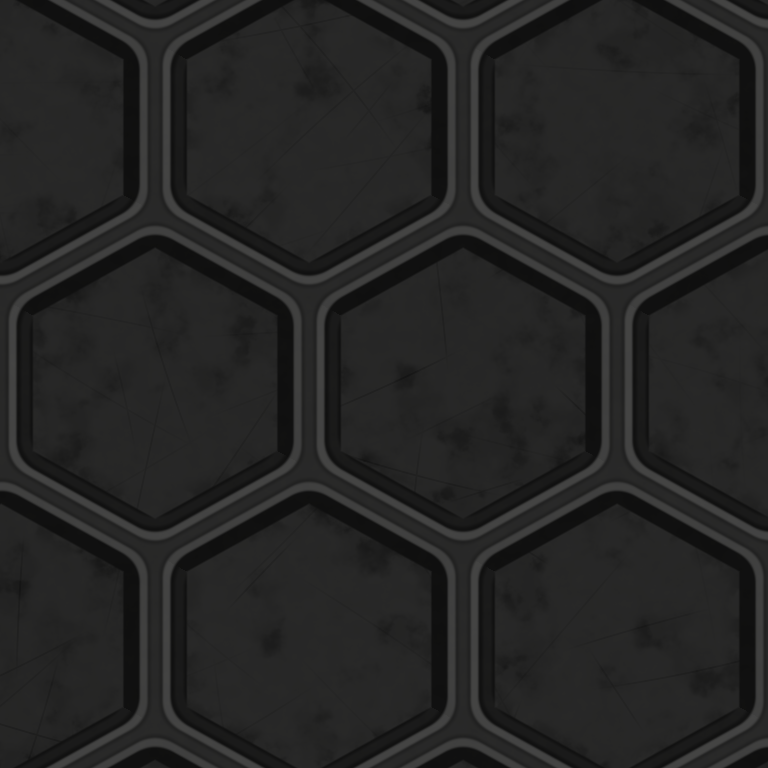
Give the GLSL for this pattern, as a three.js fragment shader.

```glsl
varying vec2 vUv;

const vec2 CELL_SIZE = vec2(0.401, 0.385);
const vec2 CELL_CENTER = vec2(0.603, 0.501);
const vec2 HEX_PERIOD = vec2(1.0, 1.7320508);
const float SOFT = 0.0045;
const float CHANNEL_EDGE = 0.023;
const float RIDGE_EDGE = 0.051;
const float PANEL_EDGE = 0.103;
const int SCRATCHES = 11;

float hash(vec2 p) {
  vec3 q = fract(vec3(p.xyx) * 0.1031);
  q += dot(q, q.yzx + 33.33);
  return fract((q.x + q.y) * q.z);
}

float noise(vec2 p) {
  vec2 i = floor(p);
  vec2 f = fract(p);
  f = f * f * (3.0 - 2.0 * f);
  return mix(mix(hash(i), hash(i + vec2(1.0, 0.0)), f.x),
             mix(hash(i + vec2(0.0, 1.0)), hash(i + 1.0), f.x), f.y);
}

float fbm(vec2 p) {
  float sum = 0.0;
  float gain = 0.5;
  for (int i = 0; i < 5; i++) {
    sum += gain * noise(p);
    p = mat2(1.6, 1.2, -1.2, 1.6) * p + 7.3;
    gain *= 0.5;
  }
  return sum;
}

float step01(float edge, float x) {
  return smoothstep(edge - SOFT, edge + SOFT, x);
}

float smoothMax(float a, float b, float k) {
  float h = max(k - abs(a - b), 0.0) / k;
  return max(a, b) + h * h * k * 0.25;
}

// Offset from the nearest hexagon centre
vec2 hexLocal(vec2 p) {
  vec2 a = p - HEX_PERIOD * floor(p / HEX_PERIOD + 0.5);
  vec2 b = p - HEX_PERIOD * (floor(p / HEX_PERIOD) + 0.5);
  return dot(a, a) < dot(b, b) ? a : b;
}

// Projections on the three side normals
vec3 hexAxes(vec2 p) {
  return vec3(p.x, dot(p, vec2(0.5, 0.8660254)), dot(p, vec2(-0.5, 0.8660254)));
}

// Positive on the top and right walls, negative on the others
float shadowSide(vec3 axes) {
  vec3 a = abs(axes);
  if (a.x > max(a.y, a.z)) return axes.x;
  return a.y > a.z ? axes.y : axes.z;
}

float scratches(vec2 p, vec2 id) {
  float mark = 0.0;
  float amount = 0.3 + 0.7 * hash(id + 51.7);
  for (int i = 0; i < SCRATCHES; i++) {
    vec2 seed = id * 17.0 + float(i) * vec2(3.7, 9.1) + 90.0;
    vec2 start = vec2(hash(seed), hash(seed + 4.3)) * 0.9 - 0.45;
    float angle = 6.2831853 * hash(seed + 8.9);
    vec2 dir = vec2(cos(angle), sin(angle));
    vec2 q = p - start;
    float along = dot(q, dir);
    float bend = (hash(seed + 2.1) - 0.5) * 0.25;
    float away = abs(dot(q, vec2(-dir.y, dir.x)) + bend * along * along);
    float reach = mix(0.12, 0.45, hash(seed + 6.7));
    float fade = 1.0 - smoothstep(reach * 0.4, reach, abs(along));
    float line = 1.0 - smoothstep(0.001, 0.005, away);
    mark = max(mark, line * fade * mix(0.25, 1.0, hash(seed + 1.9)));
  }
  return mark * amount;
}

float panelShade(vec2 p, vec2 id, float depth) {
  vec2 q = p + id * 5.3 + 40.0;
  float blotch = smoothstep(0.47, 0.75, fbm(q * 7.0));
  float grime = smoothstep(0.42, 0.7, fbm(q * 16.0 + 20.0));
  float rim = 1.0 - smoothstep(PANEL_EDGE, PANEL_EDGE + 0.07, depth);
  float shade = 0.152 + 0.008 * (hash(id + 30.0) - 0.5);
  shade -= 0.03 * blotch * (0.5 + grime) + 0.025 * rim * grime;
  return shade - 0.03 * scratches(p, id);
}

float wallShade(float depth, float side) {
  float t = (depth - RIDGE_EDGE) / (PANEL_EDGE - RIDGE_EDGE);
  float lit = 0.066 + 0.036 * smoothstep(0.1, 0.4, t) * (1.0 - smoothstep(0.68, 0.95, t));
  return mix(lit, 0.062, smoothstep(-0.02, 0.02, side));
}

void main() {
  vec2 p = (vUv - CELL_CENTER) / CELL_SIZE;
  vec2 local = hexLocal(p);
  vec2 id = floor((p - local) / HEX_PERIOD * 2.0 + 0.5);
  vec3 axes = hexAxes(local);
  vec3 a = abs(axes);
  float depth = 0.5 - max(a.x, max(a.y, a.z));
  float roundDepth = 0.5 - smoothMax(smoothMax(a.x, a.y, 0.06), a.z, 0.06);
  float side = shadowSide(axes);

  // Channel, raised ridge, recessed wall and worn panel
  float grain = fbm(p * 24.0 + 60.0) - 0.5;
  float channel = mix(0.158, 0.125, smoothstep(0.006, CHANNEL_EDGE, roundDepth));
  float crest = 1.0 - smoothstep(0.005, 0.016, abs(roundDepth - 0.037));
  float ridge = mix(0.195, mix(0.265, 0.25, step(0.0, side)), crest);
  float shade = mix(channel, ridge, step01(CHANNEL_EDGE, roundDepth));
  shade = mix(shade, wallShade(roundDepth, side), step01(RIDGE_EDGE, roundDepth));
  shade = mix(shade, panelShade(local, id, depth), step01(PANEL_EDGE, depth));
  shade += 0.012 * grain;
  gl_FragColor = vec4(vec3(shade) * vec3(1.0, 1.0, 0.99), 1.0);
}
```
